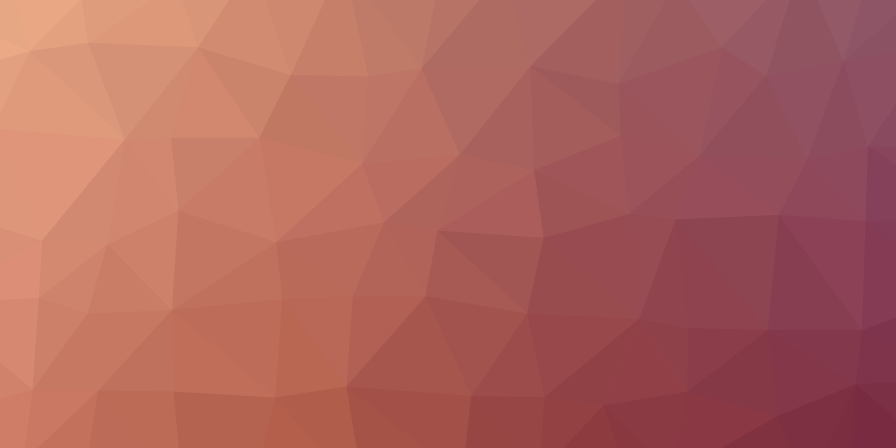
Reproduce this background procedurally as a WebGL 1 fragment shader.

```glsl
precision highp float;
// Low-poly mesh of flat triangles, shaded from warm peach to deep plum.

uniform vec2 u_resolution;

// Mesh layout, in units of the canvas height
const vec2 CELL = vec2(0.190, 0.185);
const vec2 ORIGIN = vec2(0.040, 0.115);
const vec2 JITTER = vec2(0.33, 0.27);
const float SHADE_VARIATION = 0.022;

// Gradient colours, left to right in three rows
const vec3 TOP_PEACH = vec3(0.915, 0.665, 0.525);
const vec3 TOP_CLAY = vec3(0.800, 0.530, 0.430);
const vec3 TOP_ROSE = vec3(0.645, 0.385, 0.380);
const vec3 TOP_MAUVE = vec3(0.555, 0.335, 0.405);
const vec3 MID_PEACH = vec3(0.870, 0.585, 0.480);
const vec3 MID_CLAY = vec3(0.755, 0.445, 0.375);
const vec3 MID_ROSE = vec3(0.610, 0.315, 0.330);
const vec3 MID_PLUM = vec3(0.530, 0.250, 0.350);
const vec3 LOW_CORAL = vec3(0.785, 0.465, 0.385);
const vec3 LOW_RUST = vec3(0.690, 0.365, 0.290);
const vec3 LOW_WINE = vec3(0.555, 0.230, 0.250);
const vec3 LOW_PLUM = vec3(0.470, 0.170, 0.255);

float hash(vec2 p) {
    vec3 q = fract(p.xyx * vec3(0.1031, 0.1030, 0.0973));
    q += dot(q, q.yzx + 33.33);
    return fract((q.x + q.y) * q.z);
}

float cross2(vec2 a, vec2 b) {
    return a.x * b.y - a.y * b.x;
}

// Jittered lattice point
vec2 meshPoint(vec2 id) {
    vec2 offset = vec2(hash(id + 17.0), hash(id + 59.0)) * 2.0 - 1.0;
    return ORIGIN + CELL * (id + JITTER * offset);
}

// Four evenly spaced colour stops
vec3 ramp(vec3 a, vec3 b, vec3 c, vec3 d, float t) {
    vec3 color = mix(a, b, clamp(t * 3.0, 0.0, 1.0));
    color = mix(color, c, clamp(t * 3.0 - 1.0, 0.0, 1.0));
    return mix(color, d, clamp(t * 3.0 - 2.0, 0.0, 1.0));
}

vec3 gradient(vec2 uv) {
    vec3 top = ramp(TOP_PEACH, TOP_CLAY, TOP_ROSE, TOP_MAUVE, uv.x);
    vec3 middle = ramp(MID_PEACH, MID_CLAY, MID_ROSE, MID_PLUM, uv.x);
    vec3 low = ramp(LOW_CORAL, LOW_RUST, LOW_WINE, LOW_PLUM, uv.x);
    vec3 color = mix(low, middle, clamp(uv.y * 2.0, 0.0, 1.0));
    return mix(color, top, clamp(uv.y * 2.0 - 1.0, 0.0, 1.0));
}

// Signed distance to the line a-b, positive on its left
float edgeDistance(vec2 p, vec2 a, vec2 b) {
    return cross2(normalize(b - a), p - a);
}

// Flat triangle colour in rgb, weighted by its smooth coverage in a
vec4 triangle(vec2 p, vec2 a, vec2 b, vec2 c, float seed) {
    float inside = min(edgeDistance(p, a, b),
                       min(edgeDistance(p, b, c), edgeDistance(p, c, a)));
    float coverage = clamp(0.5 + inside * u_resolution.y, 0.0, 1.0);
    vec2 center = (a + b + c) / 3.0;
    float aspect = u_resolution.x / u_resolution.y;
    float shade = 1.0 + SHADE_VARIATION * (seed * 2.0 - 1.0);
    vec3 color = gradient(center / vec2(aspect, 1.0)) * shade;
    return vec4(color, 1.0) * coverage;
}

// Quad split along its Delaunay diagonal
vec4 quad(vec2 p, vec2 id) {
    vec2 a = meshPoint(id);
    vec2 b = meshPoint(id + vec2(1.0, 0.0));
    vec2 c = meshPoint(id + vec2(1.0, 1.0));
    vec2 d = meshPoint(id + vec2(0.0, 1.0));
    float seed1 = hash(id + 83.0);
    float seed2 = hash(id + 127.0);
    // Sine of the summed angles at b and d
    float angleSine = cross2(c - b, a - b) * dot(a - d, c - d)
                    + dot(c - b, a - b) * cross2(a - d, c - d);
    if (angleSine > 0.0) {
        return triangle(p, a, b, c, seed1) + triangle(p, a, c, d, seed2);
    }
    return triangle(p, a, b, d, seed1) + triangle(p, b, c, d, seed2);
}

void main() {
    vec2 p = gl_FragCoord.xy / u_resolution.y;
    vec2 cell = floor((p - ORIGIN) / CELL);

    // Sum the nearby quads and normalise by total coverage
    vec4 total = vec4(0.0);
    for (int y = -1; y <= 1; y++) {
        for (int x = -1; x <= 1; x++) {
            total += quad(p, cell + vec2(float(x), float(y)));
        }
    }
    gl_FragColor = vec4(total.rgb / max(total.a, 0.001), 1.0);
}
```
